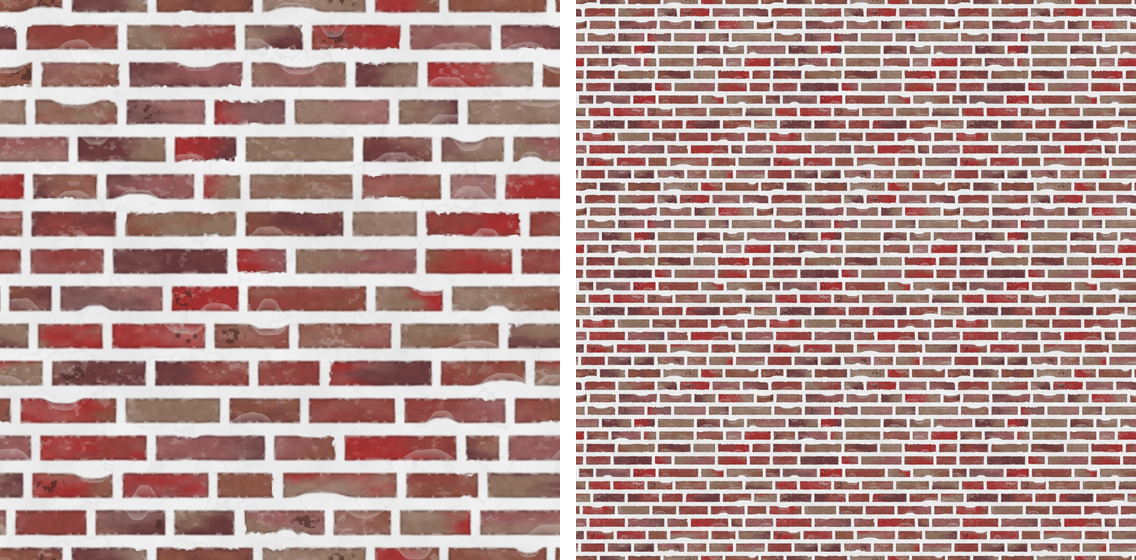
Left: one tile. Right: repeated 3 by 3.
A Shadertoy shader for this texture:

```glsl
const float ROWS = 15.0;

float hash(vec2 p) {
    vec3 q = fract(p.xyx * 0.1031);
    q += dot(q, q.yzx + 33.33);
    return fract((q.x + q.y) * q.z);
}

// Value noise that wraps after a whole number of cells
float noise(vec2 p, vec2 period) {
    vec2 i = floor(p), f = fract(p);
    f = f * f * (3.0 - 2.0 * f);
    vec2 a = mod(i, period), b = mod(i + 1.0, period);
    return mix(mix(hash(a), hash(vec2(b.x, a.y)), f.x),
               mix(hash(vec2(a.x, b.y)), hash(b), f.x), f.y);
}

float fbm(vec2 uv, vec2 cells, float seed) {
    float sum = 0.0, amplitude = 0.533;
    for (int k = 0; k < 4; k++) {
        sum += amplitude * noise(uv * cells + seed, cells);
        cells *= 2.0;
        amplitude *= 0.5;
    }
    return sum;
}

// Position of the upright joint left of brick i, in brick units
float joint(float i, float row, float count) {
    float h = 2.0 * hash(vec2(mod(i, count) + 3.0, row + 17.0)) - 1.0;
    return i + 0.34 * h * abs(h);
}

vec3 glaze(float h) {
    vec3 tones[6] = vec3[6](
        vec3(0.66, 0.20, 0.20), vec3(0.43, 0.24, 0.25), vec3(0.56, 0.34, 0.28),
        vec3(0.60, 0.37, 0.37), vec3(0.58, 0.46, 0.39), vec3(0.58, 0.27, 0.25));
    return tones[int(h * 5.99)];
}

vec3 mortarColor(vec2 uv) {
    float cloud = fbm(uv, vec2(14.0), 5.0);
    float vein = 1.0 - abs(2.0 * fbm(uv, vec2(18.0), 40.0) - 1.0);
    float shade = 0.925 + 0.07 * (cloud - 0.5) - 0.05 * smoothstep(0.93, 1.0, vein) * cloud;
    return vec3(shade, shade, shade + 0.003);
}

void mainImage(out vec4 fragColor, in vec2 fragCoord) {
    vec2 uv = fragCoord / iResolution.xy;
    float pixel = 1.0 / iResolution.y;

    // Find the course and the brick
    float y = uv.y * ROWS + 0.5;
    float row = mod(floor(y), ROWS);
    float count = (row == 1.0 || row == 10.0) ? 7.0 : 6.0;
    float shift = row < 2.0 ? 0.77 - 0.65 * row
                            : 0.3 + 0.4 * mod(row, 2.0) + 0.25 * (hash(vec2(row, 71.0)) - 0.5);
    float x = uv.x * count - shift;
    float i = floor(x);
    if (x < joint(i, row, count)) i -= 1.0;
    else if (x >= joint(i + 1.0, row, count)) i += 1.0;
    float left = joint(i, row, count), right = joint(i + 1.0, row, count);
    vec2 id = vec2(mod(i, count), row);
    float seed = floor(200.0 * hash(id + 51.0));

    // Rounded brick with slightly uneven edges
    vec2 p = vec2((x - 0.5 * (left + right)) / count, (fract(y) - 0.5) / ROWS);
    vec2 size = vec2(0.5 * (right - left) / count - 0.0082, 0.0222);
    vec2 q = abs(p) - size + 0.002;
    float d = length(max(q, 0.0)) + min(max(q.x, q.y), 0.0) - 0.002;
    float wobble = fbm(uv, vec2(40.0), 9.0) - 0.5;
    float torn = smoothstep(0.66, 0.82, noise(uv * 24.0, vec2(24.0)));
    d += 0.0022 * wobble + 0.006 * torn * noise(uv * 180.0, vec2(180.0)) * step(0.6, hash(id + 12.0));

    // Mortar bite and pale dome growing from the upper or lower edge
    float side = hash(id + 23.0) < 0.65 ? -1.0 : 1.0;
    float depth = size.y - side * p.y;
    float center = 1.4 * (hash(id + 31.0) - 0.5) * size.x;
    float spread = mix(0.016, 0.042, hash(id + 37.0));
    float offset = (p.x - center) / spread;
    float dome = exp(-offset * offset * offset * offset);
    float pick = hash(id + 43.0);
    float bite = 0.009 * step(pick, 0.22) * dome + 0.002 * wobble - depth;
    d = max(d, bite);
    float rim = mix(0.012, 0.026, hash(id + 47.0)) * dome + 0.006 * wobble - depth;
    float veil = step(pick, 0.55) * smoothstep(-0.001, 0.002, rim) * exp(-max(rim, 0.0) / 0.012);

    // Two fired tones flow into each other along the brick
    float cloud = fbm(uv, vec2(10.0, 24.0), seed);
    float flow = p.x / size.x * (hash(id + 5.0) - 0.5) + 0.5 + 1.5 * (cloud - 0.5);
    vec3 brick = mix(glaze(hash(id + 61.0)), glaze(hash(id + 67.0)), smoothstep(0.2, 0.8, flow));
    float haze = smoothstep(0.45, 0.8, fbm(uv, vec2(9.0, 20.0), seed + 30.0));
    brick = mix(brick, vec3(0.70, 0.60, 0.57), 0.4 * haze);
    brick *= 0.96 + 0.16 * (fbm(uv, vec2(90.0), 3.0) - 0.5);

    // Scuffs, dark speckled stains and the pale dome
    float scuff = smoothstep(0.56, 0.75, fbm(uv, vec2(80.0, 110.0), seed));
    brick = mix(brick, vec3(0.78, 0.69, 0.67), 0.4 * scuff * smoothstep(0.4, 0.7, cloud));
    vec2 stainAt = (p - vec2(0.55 * size.x * sign(hash(id + 73.0) - 0.4), 0.0)) / vec2(0.032, 0.017);
    float stain = step(hash(id + 79.0), 0.17) * smoothstep(1.0, 0.6, length(stainAt));
    stain *= smoothstep(0.52, 0.64, fbm(uv, vec2(95.0), 60.0));
    brick = mix(brick, vec3(0.25, 0.14, 0.13), 0.6 * stain);
    brick = mix(brick, vec3(0.80, 0.74, 0.73), 0.55 * veil);

    // Darker border with worn white flecks, then a soft edge to the mortar
    float border = smoothstep(-0.007, -0.002, d);
    brick *= 1.0 - 0.16 * border;
    float fleck = smoothstep(0.58, 0.72, noise(uv * 150.0, vec2(150.0)));
    brick = mix(brick, vec3(0.85, 0.80, 0.79), 0.35 * border * fleck);
    float mask = 1.0 - smoothstep(-0.0022 - 0.5 * pixel, 0.0018 + 0.5 * pixel, d);
    fragColor = vec4(mix(mortarColor(uv), brick, mask), 1.0);
}
```
